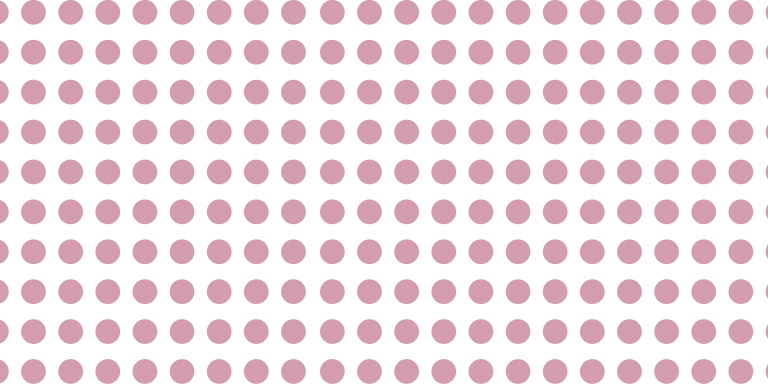
This pattern is drawn by a WebGL 1 fragment shader. Its source:

```glsl
precision mediump float;
// Rows of round pink dots on white, with one slightly wider gap between columns.

uniform vec2 u_resolution;

// Lengths are fractions of the canvas height.
const vec2 PITCH = vec2(0.09672, 0.10393);        // dot spacing across and down
const vec2 FIRST_CENTER = vec2(0.0872, 0.0326);   // lower left full dot
const float RADIUS = 0.0322;
const float SEAM_X = 0.815;                       // where the wider gap lies
const float SEAM_WIDTH = 0.0045;                  // extra space in that gap
const vec3 PAPER = vec3(1.0);
const vec3 PINK = vec3(0.83, 0.61, 0.69);

// Signed distance to the nearest dot of the grid.
float dotGrid(vec2 p) {
  p.x -= SEAM_WIDTH * step(SEAM_X, p.x);
  vec2 cell = (fract((p - FIRST_CENTER) / PITCH + 0.5) - 0.5) * PITCH;
  return length(cell) - RADIUS;
}

void main() {
  float pixel = 1.0 / u_resolution.y;
  vec2 p = gl_FragCoord.xy * pixel;

  // One-pixel soft edge
  float ink = clamp(0.5 - dotGrid(p) / pixel, 0.0, 1.0);
  gl_FragColor = vec4(mix(PAPER, PINK, ink), 1.0);
}
```
